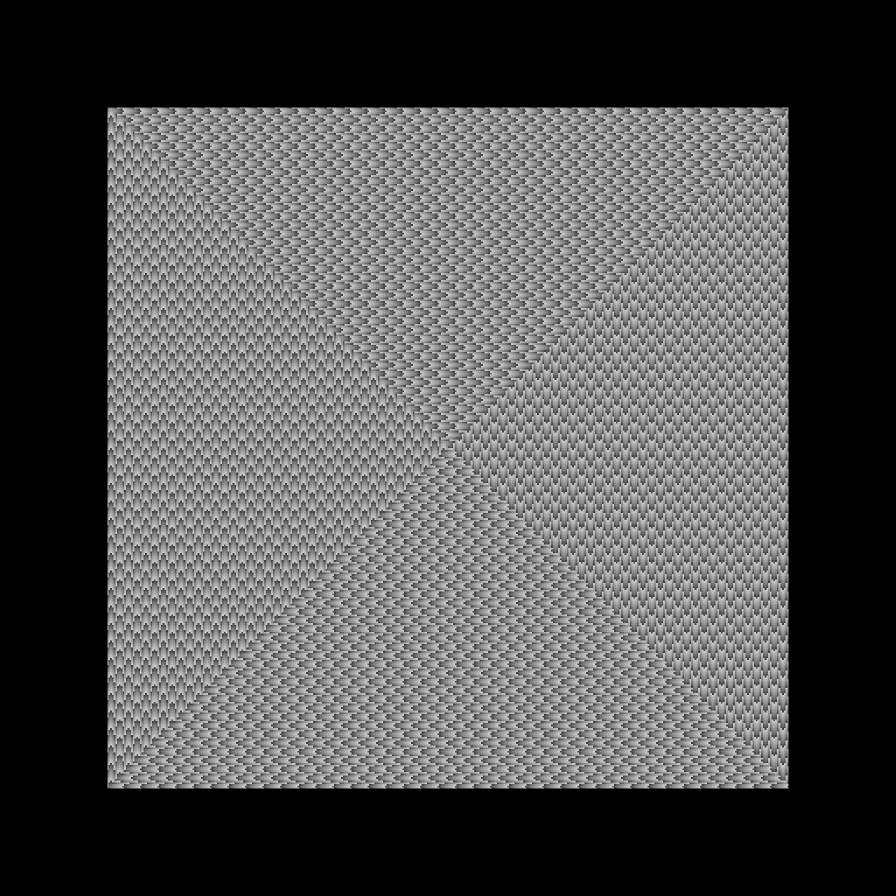
This pattern is drawn by a Shadertoy shader. Its source:

```glsl
// Step count of a counterclockwise square spiral at an integer cell
float spiralIndex(vec2 cell) {
    float ring = max(abs(cell.x), abs(cell.y));
    float turn = 4.0 * ring * ring;
    if (cell.y == -ring) return turn + 3.0 * ring + cell.x;
    if (cell.x == ring) return turn - 3.0 * ring + cell.y;
    if (cell.y == ring) return turn - ring - cell.x;
    return turn + ring - cell.y;
}

// Grey ramp that restarts every ten steps, so that the streaks
// of neighbouring rings gather into small staggered feathers
float spiralShade(vec2 p) {
    float steps = spiralIndex(floor(p * 512.0));
    float ramp = (mod(steps, 10.0) - 4.5) / 5.0;
    return 0.57 + ramp * (0.23 + ramp * (0.08 * ramp - 0.06));
}

void mainImage(out vec4 fragColor, in vec2 fragCoord) {
    float scale = min(iResolution.x, iResolution.y);
    float shade = 0.0;

    // Average four samples to soften the cells and the frame
    for (int i = 0; i < 4; i++) {
        vec2 offset = vec2(i % 2, i / 2) * 0.5 - 0.25;
        vec2 p = (fragCoord + offset - 0.5 * iResolution.xy) / scale;
        float edge = max(abs(p.x), abs(p.y)) - 0.38;
        float inside = clamp(0.5 - edge * scale, 0.0, 1.0);
        shade += 0.25 * inside * spiralShade(p);
    }
    fragColor = vec4(vec3(shade), 1.0);
}
```
